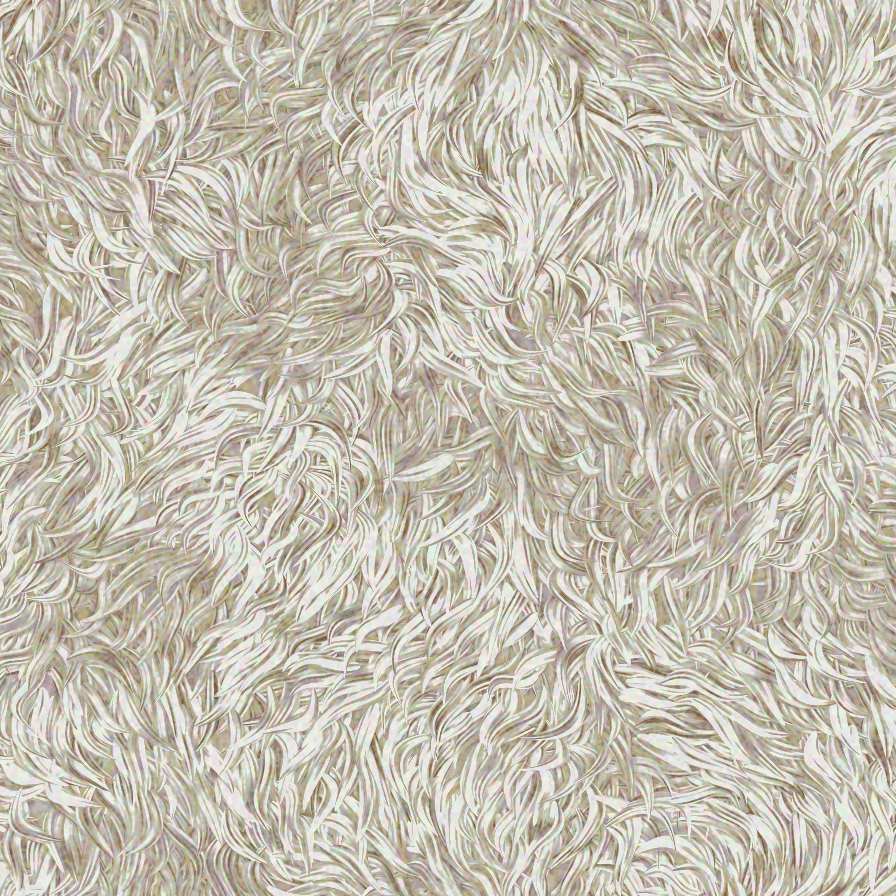
Write a Shadertoy shader that draws this texture.

```glsl
const vec3 UMBER = vec3(0.50, 0.37, 0.23);
const vec3 TAUPE = vec3(0.58, 0.52, 0.45);
const vec3 KHAKI = vec3(0.71, 0.67, 0.53);
const vec3 MAUVE = vec3(0.69, 0.63, 0.64);
const vec3 OATMEAL = vec3(0.75, 0.74, 0.68);
const vec3 CREAM = vec3(0.91, 0.91, 0.89);

const float CELL = 0.035;
const float HALF_LENGTH = 0.046;
const float HALF_WIDTH = 0.0125;

float hash(vec2 p) {
    vec3 q = fract(vec3(p.xyx) * 0.1031);
    q += dot(q, q.yzx + 33.33);
    return fract((q.x + q.y) * q.z);
}

float noise(vec2 p) {
    vec2 i = floor(p);
    vec2 f = fract(p);
    f = f * f * (3.0 - 2.0 * f);
    float low = mix(hash(i), hash(i + vec2(1, 0)), f.x);
    float high = mix(hash(i + vec2(0, 1)), hash(i + vec2(1, 1)), f.x);
    return mix(low, high, f.y);
}

vec2 rotate(vec2 p, float angle) {
    float c = cos(angle);
    float s = sin(angle);
    return vec2(c * p.x - s * p.y, s * p.x + c * p.y);
}

// Paints one curved lock over coat, which holds (tone, tint)
vec2 paintLock(vec2 coat, vec2 p, vec2 root, vec2 seed) {
    vec2 offset = p - root;
    if (dot(offset, offset) > 0.0045) return coat;

    float lean = (noise(root * 8.0 + 20.0) - 0.5) * 3.0 + (hash(seed + 3.1) - 0.5) * 0.7;
    float bend = (noise(root * 11.0 + 50.0) - 0.5) * 4.0 + (hash(seed + 5.7) - 0.5) * 0.9;
    float sway = (noise(root * 9.0 + 80.0) - 0.5) * 2.6;
    vec2 q = rotate(offset, lean);
    float t = q.y / (HALF_LENGTH * mix(0.7, 1.1, hash(seed + 8.3)));
    if (abs(t) > 1.0) return coat;

    // Crescent plus S-curve, tapering towards the tip
    float x = q.x - 0.019 * bend * (t * t - 0.33) - 0.008 * sway * sin(3.0 * t);
    float width = HALF_WIDTH * sqrt(1.0 - t * t) * (0.8 + 0.3 * t);
    float inside = width - abs(x);
    float shadow = 0.36 * smoothstep(-0.006, 0.0, inside) * (1.0 - t * t);
    coat.x = mix(coat.x, 0.02, shadow);

    // Fine hairs run along the lock and gather at its tip
    float across = x / (0.45 * HALF_WIDTH + 0.55 * width);
    vec2 along = vec2(across * 4.2, t * 1.3) + 100.0 * hash(seed + 1.7);
    float hair = smoothstep(0.12, 0.85, noise(along));
    float tone = hair * 0.85 + 0.15 * noise(along * vec2(2.3, 2.0) + 9.0);
    tone += 0.22 * (hash(seed + 6.2) - 0.5) + 0.06;
    float tint = noise(along * vec2(0.8, 0.7) + 31.0);
    return mix(coat, vec2(tone, tint), smoothstep(0.0, 0.0018, inside));
}

// Lower rows come first, so upper locks hang over them
vec2 paintLayer(vec2 coat, vec2 p, float layer) {
    vec2 home = floor(p / CELL + layer * 0.37);
    for (int j = -2; j <= 2; j++) {
        for (int i = -2; i <= 2; i++) {
            vec2 id = home + vec2(i, j);
            vec2 seed = id + 61.0 + layer * 47.0;
            vec2 jitter = vec2(hash(seed), hash(seed + 11.9));
            vec2 root = (id + jitter - layer * 0.37) * CELL;
            coat = paintLock(coat, p, root, seed);
        }
    }
    return coat;
}

vec3 woolColor(float tone, float tint) {
    vec3 middle = mix(KHAKI, MAUVE, smoothstep(0.42, 0.68, tint));
    vec3 color = mix(UMBER, TAUPE, smoothstep(0.0, 0.16, tone));
    color = mix(color, middle, smoothstep(0.13, 0.32, tone));
    color = mix(color, OATMEAL, smoothstep(0.34, 0.54, tone));
    return mix(color, CREAM, smoothstep(0.58, 0.86, tone));
}

void mainImage(out vec4 fragColor, in vec2 fragCoord) {
    vec2 uv = fragCoord / iResolution.y;

    // Felted undercoat
    vec2 coat = vec2(0.15 + 0.4 * noise(uv * vec2(190.0, 75.0)), noise(uv * 60.0));
    for (int layer = 0; layer < 3; layer++) {
        coat = paintLayer(coat, uv, float(layer));
    }

    // Pale crisp patches alternate with dull matted ones
    float patches = 0.65 * noise(uv * 6.0 + 14.0) + 0.35 * noise(uv * 15.0 + 40.0);
    float crisp = smoothstep(0.3, 0.65, patches);
    float tone = 0.5 + (coat.x - 0.46) * mix(0.75, 1.2, crisp);
    tone += mix(-0.06, 0.09, crisp);

    // Fine grain with faint colour fringes
    tone += 0.16 * (noise(uv * 330.0) - 0.5);
    vec3 fringe = vec3(noise(uv * 230.0 + 7.0), noise(uv * 230.0 + 71.0), noise(uv * 230.0 + 143.0));
    vec3 color = woolColor(tone, coat.y) + 0.1 * (fringe - 0.5);
    fragColor = vec4(clamp(color, 0.0, 1.0), 1.0);
}
```
